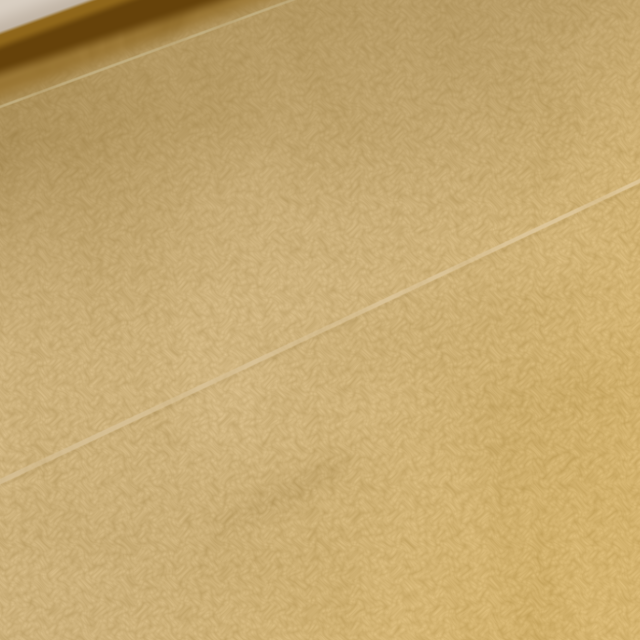
A WebGL 2 fragment shader for this texture:

```glsl
#version 300 es
precision highp float;
// Sandy stone floor tiles with two pale slanted joints and a shaded skirting board in the corner.
uniform vec2 u_resolution;
out vec4 fragColor;

vec2 hash2(vec2 p) {
    vec3 q = fract(p.xyx * vec3(0.1031, 0.103, 0.0973));
    q += dot(q, q.yzx + 33.33);
    return fract((q.xx + q.yz) * q.zy);
}

// Distance to the nearest scattered cell point
float cellular(vec2 p) {
    vec2 cell = floor(p), f = fract(p);
    float nearest = 2.0;
    for (int y = -1; y <= 1; y++)
        for (int x = -1; x <= 1; x++) {
            vec2 o = vec2(x, y);
            nearest = min(nearest, length(o + hash2(cell + o) - f));
        }
    return nearest;
}

// Broad cloudy variation from warped, layered sines
float clouds(vec2 p) {
    float sum = 0.0, amp = 0.5;
    for (int i = 0; i < 5; i++) {
        p = mat2(0.8, 0.6, -0.6, 0.8) * p * 1.7 + 1.3;
        p += 0.6 * sin(p.yx * 1.3);
        sum += amp * sin(p.x) * cos(p.y);
        amp *= 0.65;
    }
    return sum;
}

// Short curly flecks: stretched cells bent by sines
float flecks(vec2 p) {
    p += 0.005 * sin(p.yx * vec2(83.0, 97.0)) + 0.003 * sin(p.yx * vec2(211.0, 187.0));
    vec2 along = mat2(0.8, -0.6, 0.6, 0.8) * p;
    float coarse = cellular(along * vec2(75.0, 115.0));
    float fine = cellular(along.yx * vec2(105.0, 170.0) + 40.0);
    return 0.55 * coarse + 0.45 * fine - 0.48;
}

// Signed distance above a slanted line given by its height at the left edge
float above(vec2 p, float height, float slope) {
    return (p.y - height - slope * p.x) / sqrt(1.0 + slope * slope);
}

float stripe(float d, float halfWidth, float soft) {
    return 1.0 - smoothstep(halfWidth - soft, halfWidth + soft, abs(d));
}

void main() {
    vec2 p = gl_FragCoord.xy / u_resolution;
    float soft = max(0.0016, 0.8 / u_resolution.y);
    float front = above(p, 0.2474, 0.47);
    float back = above(p, 0.833, 0.366);
    float wall = above(p, 0.948, 0.36);

    // Stone lit from the front, warmer at the lower right
    float light = smoothstep(0.08, -0.5, back);
    vec3 col = mix(vec3(0.70, 0.59, 0.375), vec3(0.80, 0.69, 0.475), light);
    float warm = smoothstep(0.75, 1.6, p.x + 0.7 * (1.0 - p.y));
    col += warm * vec3(0.02, 0.0, -0.06);
    col -= 0.05 * exp(-9.0 * length(p - vec2(0.0, 0.76)));

    // Cloudy patches, fine flecks and one slanted smudge
    col += clouds(p * 4.0) * vec3(0.022, 0.023, 0.028);
    col -= flecks(p) * vec3(0.11, 0.115, 0.13) * mix(0.6, 1.0, light);
    vec2 s = mat2(0.88, -0.47, 0.47, 0.88) * (p - vec2(0.46, 0.235));
    col -= 0.035 * exp(-dot(s * vec2(9.0, 40.0), s * vec2(9.0, 40.0)));

    // Golden strip and dark shadow beneath the skirting
    vec3 gold = vec3(0.61, 0.47, 0.21) + 0.04 * clouds(p * 9.0);
    col = mix(col, gold, smoothstep(-0.004, 0.03, back));
    float shadow = above(p, 0.885, 0.33);
    col = mix(col, vec3(0.40, 0.26, 0.04), smoothstep(-0.012, 0.012, shadow));
    col = mix(col, vec3(0.56, 0.40, 0.10), smoothstep(-0.028, -0.012, wall));

    // Pale joints, the far one thinner and dimmer
    float wear = 0.85 + 0.15 * sin(p.x * 47.0 + 2.0 * sin(p.x * 19.0));
    vec3 grout = mix(vec3(0.84, 0.75, 0.58), vec3(0.88, 0.79, 0.62), p.x);
    col -= 0.03 * stripe(front + 0.006, 0.003, 0.003);
    col = mix(col, grout, 0.9 * wear * stripe(front, mix(0.004, 0.003, p.x), soft));
    col = mix(col, vec3(0.77, 0.70, 0.52), 0.85 * wear * stripe(back, 0.002, soft));

    // Off-white skirting face
    vec3 board = mix(vec3(0.76, 0.71, 0.65), vec3(0.85, 0.81, 0.76), smoothstep(0.0, 0.04, wall));
    col = mix(col, board, smoothstep(-0.004, 0.004, wall));
    fragColor = vec4(clamp(col, 0.0, 1.0), 1.0);
}
```
